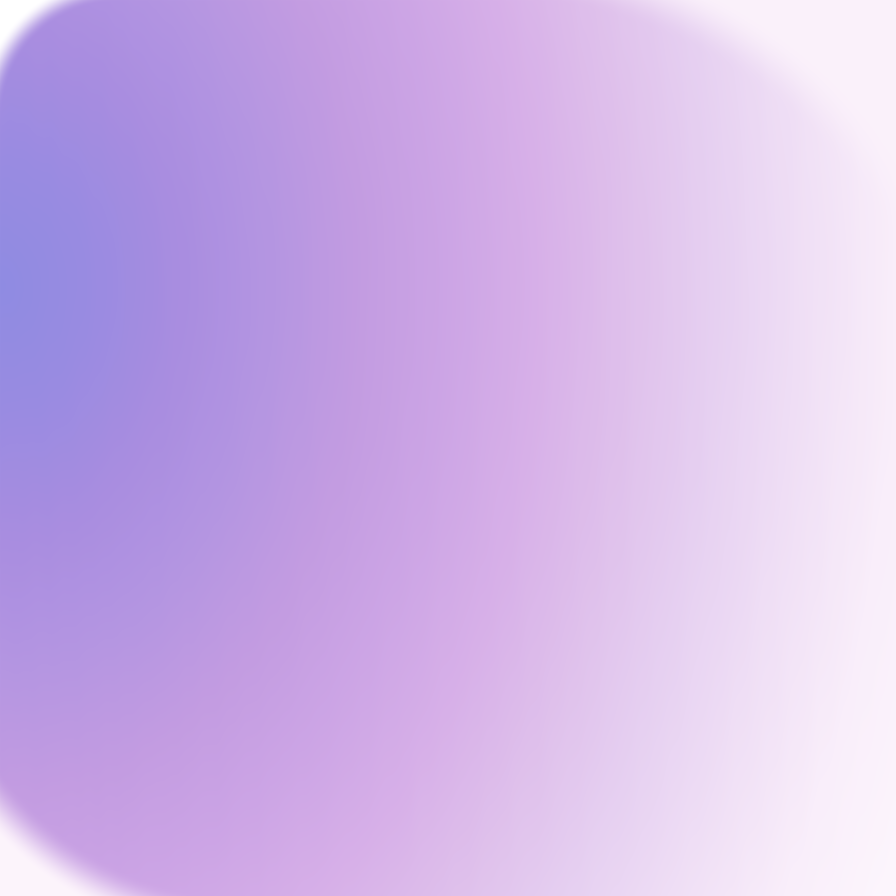
A Shadertoy shader for this background:

```glsl
// Soft lavender glow spreading from the left edge, fading to pale rounded corners.
#define GLOW_CENTER vec2(0.0, 0.68)
#define GLOW_SQUASH 0.71
#define RAMP_STEP 0.1
#define STREAK_SCALE vec2(64.0, 5.0)
#define STREAK_AMOUNT 0.008

const int STOPS = 12;
const vec3 ramp[STOPS] = vec3[STOPS](
    vec3(0.560, 0.545, 0.885), vec3(0.600, 0.545, 0.882),
    vec3(0.660, 0.552, 0.878), vec3(0.705, 0.585, 0.884),
    vec3(0.762, 0.610, 0.882), vec3(0.800, 0.645, 0.898),
    vec3(0.842, 0.688, 0.910), vec3(0.873, 0.752, 0.922),
    vec3(0.902, 0.816, 0.945), vec3(0.940, 0.876, 0.962),
    vec3(0.975, 0.932, 0.980), vec3(0.988, 0.962, 0.988));

const vec3 WHITE = vec3(1.0);
const vec3 PALE_PINK = vec3(0.990, 0.958, 0.986);
const vec3 PALE_LILAC = vec3(0.982, 0.945, 0.982);

// Colour along the glow, from its blue core to the pale rim
vec3 glowColor(float radius) {
    float t = clamp(radius / RAMP_STEP, 0.0, float(STOPS - 1));
    int i = min(int(t), STOPS - 2);
    return mix(ramp[i], ramp[i + 1], t - float(i));
}

vec2 gradientAt(vec2 cell) {
    float h = fract(sin(dot(cell, vec2(127.1, 311.7))) * 43758.5);
    return vec2(cos(6.2832 * h), sin(6.2832 * h));
}

float gradientNoise(vec2 p) {
    vec2 i = floor(p), f = fract(p);
    vec2 u = f * f * f * (f * (f * 6.0 - 15.0) + 10.0);
    vec2 e = vec2(0.0, 1.0);
    float low = mix(dot(gradientAt(i), f),
                    dot(gradientAt(i + e.yx), f - e.yx), u.x);
    float high = mix(dot(gradientAt(i + e), f - e),
                     dot(gradientAt(i + e.yy), f - e.yy), u.x);
    return mix(low, high, u.y);
}

// Coverage outside a soft arc; side points from its centre to the corner
float cornerFade(vec2 uv, vec2 center, vec2 side, float inner, float outer) {
    vec2 p = max((uv - center) * side, 0.0);
    return smoothstep(inner, outer, length(p));
}

void mainImage(out vec4 fragColor, in vec2 fragCoord) {
    vec2 uv = fragCoord / iResolution.xy;

    // Elliptical glow with faint upright streaks
    float radius = length((uv - GLOW_CENTER) * vec2(1.0, GLOW_SQUASH));
    radius += STREAK_AMOUNT * gradientNoise(uv * STREAK_SCALE);
    vec3 color = glowColor(radius);

    // Blurred corners
    float topRight = cornerFade(uv, vec2(0.53, 0.47), vec2(1.0), 0.535, 0.60);
    float topLeft = cornerFade(uv, vec2(0.132, 0.868), vec2(-1.0, 1.0), 0.13, 0.158);
    float bottomLeft = cornerFade(uv, vec2(0.28, 0.342), vec2(-1.0), 0.345, 0.395);
    color = mix(color, PALE_LILAC, topRight);
    color = mix(color, WHITE, topLeft);
    color = mix(color, PALE_PINK, bottomLeft);

    fragColor = vec4(color, 1.0);
}
```
